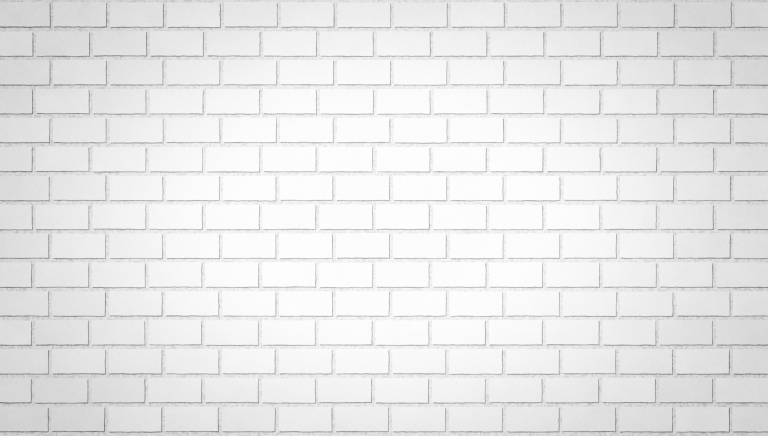
A Shadertoy shader for this texture:

```glsl
// Lengths are fractions of the canvas width
const vec2  BRICK_PITCH   = vec2(0.0739, 0.03763);
const vec2  JOINT_WIDTH   = vec2(0.0050, 0.0058);
const float EVEN_SHIFT    = 0.907;   // joint position in even rows, in bricks
const float ODD_SHIFT     = 0.608;   // joint position in odd rows, in bricks
const float ROW_DRIFT     = 0.0024;  // slow sideways lean, in bricks per row
const float CORNER_RADIUS = 0.0009;
const float PLACE_JITTER  = 0.0007;
const float EDGE_WOBBLE   = 0.0007;
const vec2  SHADOW_OFFSET = vec2(0.0013, 0.0015);
const float GRAIN_SCALE   = 420.0;
const vec3  FACE_COLOR    = vec3(0.992);
const vec3  MORTAR_COLOR  = vec3(0.965);
const float MORTAR_GRAIN  = 0.10;
const float FACE_GRAIN    = 0.012;
const float TONE_SPREAD   = 0.03;
const float SHADOW_CENTER = 0.20;
const float SHADOW_EDGE   = 0.32;
const float VIGNETTE      = 0.155;

float hash(vec2 p) {
    vec3 q = fract(vec3(p.xyx) * 0.1031);
    q += dot(q, q.yzx + 33.33);
    return fract((q.x + q.y) * q.z);
}

float noise(vec2 p) {
    vec2 cell = floor(p), f = fract(p);
    f = f * f * (3.0 - 2.0 * f);
    float low  = mix(hash(cell), hash(cell + vec2(1, 0)), f.x);
    float high = mix(hash(cell + vec2(0, 1)), hash(cell + vec2(1, 1)), f.x);
    return mix(low, high, f.y);
}

float roundedBox(vec2 p, vec2 halfSize, float radius) {
    vec2 d = abs(p) - halfSize + radius;
    return length(max(d, 0.0)) + min(max(d.x, d.y), 0.0) - radius;
}

float coverage(float dist, float pixel) {
    return 1.0 - smoothstep(-0.6 * pixel, 0.6 * pixel, dist);
}

void mainImage(out vec4 fragColor, in vec2 fragCoord) {
    float pixel = 1.0 / iResolution.x;
    vec2 uv = fragCoord / iResolution.xy;
    vec2 pos = vec2(fragCoord.x, iResolution.y - fragCoord.y) * pixel;

    // Running bond: rows count downwards from the top
    float row = floor(pos.y / BRICK_PITCH.y);
    float shift = mix(EVEN_SHIFT, ODD_SHIFT, mod(row, 2.0)) - ROW_DRIFT * row;
    vec2 grid = vec2(pos.x / BRICK_PITCH.x - shift, pos.y / BRICK_PITCH.y);
    vec2 id = vec2(floor(grid.x), row) + 40.0;
    vec2 local = (fract(grid) - 0.5) * BRICK_PITCH;

    // Small differences of placement and rough edges
    local += (vec2(hash(id), hash(id + 71.0)) - 0.5) * PLACE_JITTER;
    float wobble = (noise(pos * GRAIN_SCALE * 0.4) - 0.5) * EDGE_WOBBLE;
    vec2 halfSize = 0.5 * (BRICK_PITCH - JOINT_WIDTH);
    float face = coverage(roundedBox(local, halfSize, CORNER_RADIUS) + wobble, pixel);
    float shadow = coverage(roundedBox(local - SHADOW_OFFSET, halfSize, CORNER_RADIUS) + wobble, pixel);

    // Light fades towards the border
    vec2 centered = (uv * 2.0 - 1.0) * vec2(1.0, 0.8);
    float fade = smoothstep(0.35, 1.3, length(centered));

    // Speckled mortar with a shadow at the lower right of each brick
    float grain = noise(pos * GRAIN_SCALE);
    vec3 mortar = MORTAR_COLOR - MORTAR_GRAIN * grain * grain * (0.7 + 0.6 * fade);
    float shadowWear = 0.65 + 0.5 * noise(pos * GRAIN_SCALE * 0.15);
    mortar -= shadow * shadowWear * mix(SHADOW_CENTER, SHADOW_EDGE, fade);

    // Painted face: tone per brick, broad stains and fine grain
    float tone = hash(id + 13.0) - 0.5 + 0.6 * (noise(pos * 45.0) - 0.5);
    vec3 brick = FACE_COLOR + TONE_SPREAD * tone * (0.15 + fade);
    brick -= FACE_GRAIN * (0.5 + fade) * noise(pos * GRAIN_SCALE * 0.8 + 9.0);

    vec3 color = mix(mortar, brick, face) * (1.0 - VIGNETTE * fade);
    fragColor = vec4(clamp(color, 0.0, 1.0), 1.0);
}
```
